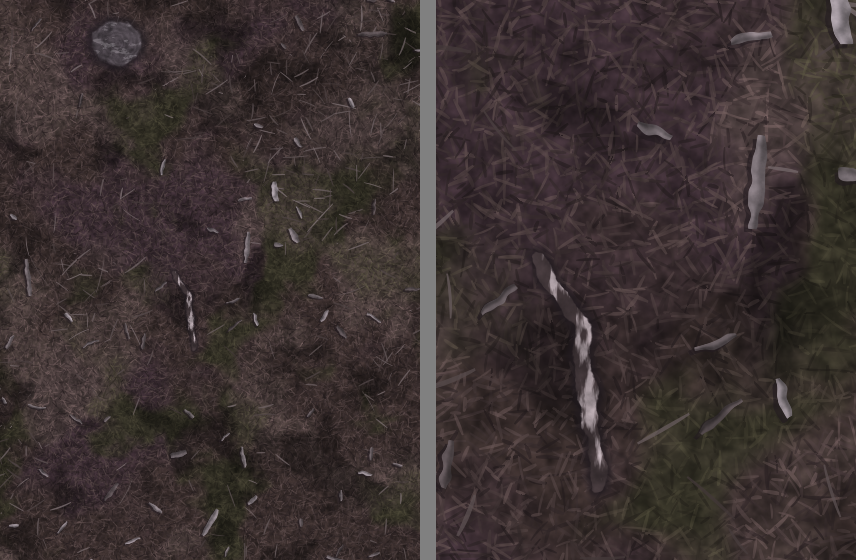
Left: the whole. Right: its middle third, enlarged.
Give the GLSL for this texture, as a WebGL 2 fragment shader.

```glsl
#version 300 es
precision highp float;
// Rough forest clearing seen from above: mottled brown, mossy and violet ground
// from layered noise, covered by grids of randomly turned straw, twigs and logs,
// with a weathered stump and a broken branch. Lengths are in canvas widths.
uniform vec2 u_resolution;
out vec4 fragColor;

vec3 hash3(vec2 p) {
  vec3 q = fract(vec3(p.xyx) * vec3(0.1031, 0.1030, 0.0973));
  q += dot(q, q.yxz + 33.33);
  return fract((q.xxy + q.yzz) * q.zyx);
}

float noise(vec2 p) {
  vec2 i = floor(p), f = fract(p);
  f = f * f * (3.0 - 2.0 * f);
  return mix(mix(hash3(i).x, hash3(i + vec2(1, 0)).x, f.x),
             mix(hash3(i + vec2(0, 1)).x, hash3(i + vec2(1, 1)).x, f.x), f.y);
}

float fbm(vec2 p) {
  float sum = 0.0, amp = 0.5;
  for (int i = 0; i < 5; i++) {
    sum += amp * noise(p);
    p = mat2(1.6, 1.2, -1.2, 1.6) * p + 17.3;
    amp *= 0.5;
  }
  return sum / 0.97;
}

// Random bent strands, one per cell: x = coverage, y = tone, z = side across the strand
vec3 strands(vec2 p, float cells, float halfLength, float width, float density, float seed) {
  float edge = 0.6 / u_resolution.x;
  vec2 home = floor(p * cells);
  vec3 best = vec3(0.0);
  for (int j = -1; j <= 1; j++)
  for (int i = -1; i <= 1; i++) {
    vec2 cell = home + vec2(i, j);
    vec3 place = hash3(cell + seed * 37.7 + 50.0);
    vec3 trait = hash3(cell + seed * 71.3 + 150.0);
    if (trait.x > density) continue;
    vec2 d = p - (cell + place.xy) / cells;
    float turn = 6.2832 * place.z;
    d = mat2(cos(turn), -sin(turn), sin(turn), cos(turn)) * d;
    float reach = halfLength * mix(0.4, 1.0, trait.y) / cells;
    float along = d.x / reach;
    d.y += (trait.z - 0.5) * 0.16 * reach * along * along;
    float w = width * mix(0.6, 1.2, trait.z) * (1.0 - 0.45 * along * along);
    float cover = smoothstep(w + edge, w - edge, abs(d.y))
                * smoothstep(reach + edge, reach - edge, abs(d.x));
    if (cover > best.x) best = vec3(cover, fract(trait.z * 7.0 + trait.y), d.y / w);
  }
  return best;
}

float segment(vec2 p, vec2 a, vec2 b) {
  vec2 ab = b - a;
  return length(p - a - ab * clamp(dot(p - a, ab) / dot(ab, ab), 0.0, 1.0));
}

void main() {
  vec2 p = gl_FragCoord.xy / u_resolution.x;
  float edge = 1.0 / u_resolution.x;
  vec2 warped = p + 0.05 * vec2(noise(p * 14.0), noise(p * 14.0 + 40.0));

  // Ground patches
  float moss = smoothstep(0.49, 0.63, fbm(warped * 5.5 + 3.0));
  float violet = smoothstep(0.46, 0.66, fbm(warped * 5.0 + 31.0));
  float dryGrass = smoothstep(0.53, 0.67, fbm(warped * 4.5 + 67.0));
  float grain = fbm(p * 80.0);
  float hollow = smoothstep(0.53, 0.72, fbm(warped * 11.0 + 90.0));
  vec3 color = mix(vec3(0.222, 0.176, 0.170), vec3(0.232, 0.175, 0.202), violet);
  color = mix(color, vec3(0.192, 0.186, 0.138), moss * 0.9);
  color = mix(color, vec3(0.310, 0.262, 0.250), dryGrass * 0.75);
  float shading = 1.0 - 0.34 * hollow;
  color *= (0.58 + 0.78 * grain) * shading;

  // Fine straw in overlapping layers, from coarse to fine
  for (int k = 0; k < 5; k++) {
    float layer = float(k);
    vec3 s = strands(p + layer * 0.137, 38.0 + 12.0 * layer, 0.85, 0.0014, 0.85, layer + 1.0);
    vec3 straw = mix(vec3(0.125, 0.096, 0.104), vec3(0.385, 0.316, 0.312), s.y);
    straw = mix(straw, straw * vec3(0.84, 0.97, 0.74), moss);
    straw *= shading * (1.0 + 0.22 * dryGrass);
    color = mix(color, straw, s.x * mix(0.60, 0.45, moss));
  }
  // Small crumbs of litter
  color *= 0.86 + 0.28 * noise(p * 210.0);

  // Twigs, crowded into brushwood piles
  float pile = smoothstep(0.60, 0.70, fbm(p * 4.5 + 121.0));
  color *= 1.0 - 0.12 * pile;
  for (int k = 0; k < 3; k++) {
    float layer = float(k);
    vec3 t = strands(p + layer * 0.21, 13.0 + 6.0 * layer, 0.6, 0.0017, 0.07 + 0.6 * pile, layer + 11.0);
    vec3 twig = mix(vec3(0.25, 0.21, 0.21), vec3(0.50, 0.45, 0.46), t.y);
    color = mix(color, twig, t.x * 0.75);
  }

  // Pale split logs with a shadow beside each
  for (int k = 0; k < 2; k++) {
    float layer = float(k);
    float cells = 6.0 + 6.0 * layer;
    float width = 0.0066 - 0.0024 * layer;
    vec2 ragged = p + 0.004 * vec2(noise(p * 110.0), noise(p * 110.0 + 9.0));
    vec3 shade = strands(ragged + vec2(0.004, 0.003), cells, 0.27, width, 0.20, layer + 21.0);
    vec3 wood = strands(ragged, cells, 0.27, width, 0.20, layer + 21.0);
    color = mix(color, vec3(0.13, 0.10, 0.12), shade.x * 0.6);
    vec3 bark = mix(vec3(0.34, 0.30, 0.31), vec3(0.68, 0.64, 0.67), wood.y);
    bark *= 0.68 + 0.34 * smoothstep(-0.6, 0.5, wood.z) + 0.7 * (grain - 0.5);
    color = mix(color, bark, wood.x * 0.9);
  }

  // Broken, crooked branch near the centre
  vec2 b = p + 0.014 * (vec2(fbm(p * 45.0), fbm(p * 45.0 + 7.0)) - 0.5);
  float branch = min(segment(b, vec2(0.417, 0.682), vec2(0.448, 0.63)),
                     segment(b, vec2(0.448, 0.63), vec2(0.462, 0.503)));
  color = mix(color, vec3(0.13, 0.105, 0.125), 0.7 * smoothstep(0.014, 0.006, branch));
  float peeled = smoothstep(0.50, 0.66, fbm(p * vec2(110.0, 30.0) + 4.0));
  vec3 branchWood = mix(vec3(0.24, 0.20, 0.21), vec3(0.64, 0.59, 0.61), peeled) * (0.6 + 0.8 * grain);
  color = mix(color, branchWood, smoothstep(0.006 + edge, 0.006 - edge, branch));

  // Weathered stump with faint cracks and a dark rim
  vec2 c = p - vec2(0.28, 1.23);
  float radius = length(c * vec2(1.0, 1.12)) + 0.026 * (fbm(p * 28.0) - 0.5);
  float rings = 0.5 + 0.5 * sin(radius * 620.0 + 9.0 * noise(p * 50.0));
  vec3 stump = vec3(0.295, 0.268, 0.292) * (0.55 + 0.75 * grain + 0.14 * rings);
  stump += 0.16 * smoothstep(0.56, 0.75, fbm(p * vec2(60.0, 110.0)));
  color = mix(color, vec3(0.13, 0.11, 0.13), 0.7 * smoothstep(0.085, 0.058, radius));
  color = mix(color, stump, 0.9 * smoothstep(0.061, 0.053, radius));

  fragColor = vec4(color, 1.0);
}
```
